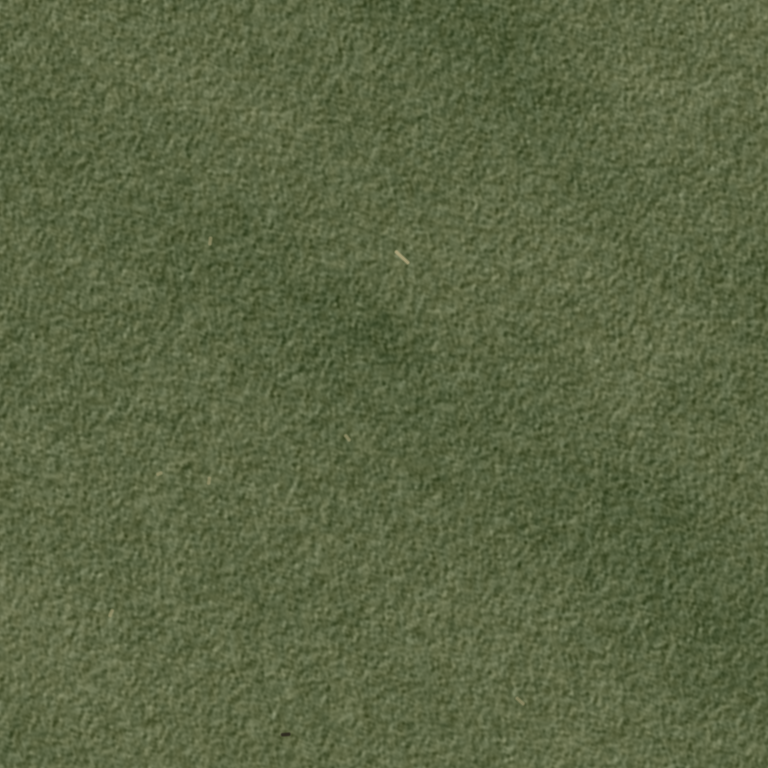
Reproduce this texture procedurally as a WebGL 1 fragment shader.

```glsl
precision highp float;
// Short mown turf: fine blurred grain from crossed, stretched noise,
// over soft diagonal bands of darker green and paler, drier patches.
// A few tiny straw flecks and one dark crumb lie scattered on top.
uniform vec2 u_resolution;

float hash(vec2 p) {
  vec3 q = fract(p.xyx * vec3(0.1031, 0.1030, 0.0973));
  q += dot(q, q.yzx + 33.33);
  return fract((q.x + q.y) * q.z);
}

float valueNoise(vec2 p) {
  vec2 cell = floor(p), f = fract(p);
  f = f * f * (3.0 - 2.0 * f);
  return mix(mix(hash(cell), hash(cell + vec2(1.0, 0.0)), f.x),
             mix(hash(cell + vec2(0.0, 1.0)), hash(cell + 1.0), f.x), f.y) - 0.5;
}

vec2 rotate(vec2 p, float angle) {
  float c = cos(angle), s = sin(angle);
  return vec2(c * p.x - s * p.y, s * p.x + c * p.y);
}

// Smooth blobs with a faint shadow on the lower right side
float grain(vec2 uv, float angle, vec2 density) {
  vec2 lit = rotate(uv, angle) * density + 400.0;
  vec2 shaded = rotate(uv + vec2(-0.004, 0.004), angle) * density + 400.0;
  return valueNoise(lit) - 0.45 * valueNoise(shaded);
}

float segmentDistance(vec2 p, vec2 halfAxis) {
  float t = clamp(dot(p, halfAxis) / dot(halfAxis, halfAxis), -1.0, 1.0);
  return length(p - halfAxis * t);
}

void main() {
  vec2 uv = gl_FragCoord.xy / min(u_resolution.x, u_resolution.y);

  // Broad diagonal bands, bent and broken by low noise
  float patches = valueNoise(rotate(uv, 0.6) * vec2(3.5, 6.0) + 20.0)
                + 0.6 * valueNoise(rotate(uv, 0.4) * vec2(9.0, 14.0) + 50.0);
  float across = uv.y + 0.75 * uv.x + 0.12 * patches;
  float mainBand = (across - 0.92) / 0.17;
  float sideBand = (across - 1.38) / 0.10;
  float tone = 0.016 - 0.040 * exp(-mainBand * mainBand)
             - 0.030 * exp(-sideBand * sideBand) + 0.030 * patches;

  // Fine grass grain in three crossing directions, plus small clumps
  float turf = 0.105 * grain(uv, 0.5, vec2(150.0, 215.0))
             + 0.105 * grain(uv, 2.0, vec2(145.0, 220.0))
             + 0.085 * grain(uv, 1.2, vec2(235.0, 270.0))
             + 0.055 * valueNoise(rotate(uv, 0.9) * 65.0 + 90.0);

  vec3 color = vec3(0.354, 0.393, 0.261) + (tone + turf) * vec3(1.03, 0.98, 0.97);
  color += tone * vec3(0.20, 0.02, -0.05);
  color += 0.012 * valueNoise(uv * 90.0 + 7.0) * vec3(1.0, 0.0, -1.0);

  // Sparse straw flecks; the first is longest, the last is a dark crumb
  for (int i = 0; i < 8; i++) {
    float id = float(i);
    vec2 center = 0.04 + 0.92 * vec2(hash(vec2(id, 3.7)), hash(vec2(id, 8.2)));
    float angle = 6.2832 * hash(vec2(id, 15.1));
    float size = i == 0 ? 0.010 : 0.002 + 0.004 * hash(vec2(id, 21.4));
    float d = segmentDistance(uv - center, size * vec2(cos(angle), sin(angle)));
    float cover = 1.0 - smoothstep(0.0005, 0.0040, d);
    vec3 fleck = i == 7 ? vec3(0.15, 0.13, 0.10) : vec3(0.70, 0.66, 0.50);
    color = mix(color, fleck, cover * (i == 0 || i == 7 ? 0.85 : 0.55));
  }

  gl_FragColor = vec4(color, 1.0);
}
```
